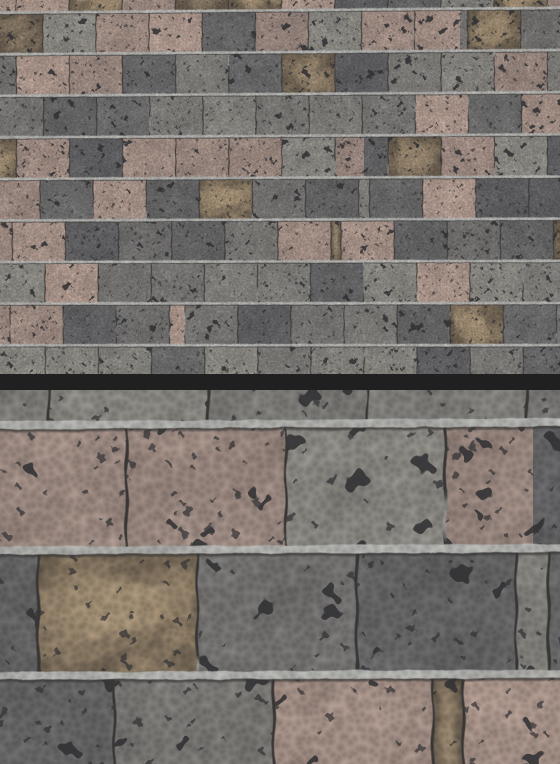
Top, the full canvas; bottom, a detail of the centre.
Give the GLSL for this texture, as a Shadertoy shader.

```glsl
const float BLOCK_WIDTH = 0.142;
const float BED_HALF = 0.0036;    // half thickness of the horizontal mortar
const float JOINT_HALF = 0.0012;  // half thickness of the vertical gaps

const vec3 MORTAR = vec3(0.67, 0.67, 0.66);
const vec3 GAP = vec3(0.22, 0.215, 0.21);
const vec3 PORE = vec3(0.19, 0.19, 0.20);
const vec3 SOOT = vec3(0.31, 0.275, 0.235);

vec2 hash2(vec2 p) {
    vec3 q = fract(p.xyx * vec3(0.1031, 0.1030, 0.0973));
    q += dot(q, q.yzx + 33.33);
    return fract((q.xx + q.yz) * q.zy);
}

// Soft mottling, about -1 to 1
float layeredSines(vec2 p) {
    float sum = 0.0, amp = 0.6;
    for (int i = 0; i < 5; i++) {
        p = mat2(1.4, 1.1, -1.1, 1.4) * p + sin(p.yx * 0.8) + 1.7;
        sum += amp * sin(p.x) * sin(p.y);
        amp *= 0.65;
    }
    return sum;
}

// Distance to the nearest scattered point
float cellular(vec2 p) {
    vec2 cell = floor(p);
    float nearest = 2.0;
    for (int j = -1; j <= 1; j++)
    for (int i = -1; i <= 1; i++) {
        vec2 id = cell + vec2(i, j);
        nearest = min(nearest, length(p - id - hash2(id)));
    }
    return nearest;
}

// Coverage of irregular, randomly turned oval holes
float pores(vec2 p, float density, float blur) {
    p += 0.07 * sin(p.yx * 9.0) + 0.04 * sin(p.yx * 21.0 + 2.0);
    vec2 cell = floor(p);
    float cover = 0.0;
    for (int j = -1; j <= 1; j++)
    for (int i = -1; i <= 1; i++) {
        vec2 id = cell + vec2(i, j);
        vec2 kind = hash2(id + 71.3);
        vec2 d = p - id - hash2(id);
        float turn = kind.y * 40.0;
        d = mat2(cos(turn), sin(turn), -sin(turn), cos(turn)) * d;
        float radius = mix(0.09, 0.25, kind.x * kind.x);
        float dist = length(d * vec2(0.85, 1.3)) - radius;
        cover = max(cover, step(kind.y, density) * (1.0 - smoothstep(-blur, blur, dist)));
    }
    return cover;
}

// Start and width of the narrow filler block; width 0 where a row has none
vec2 filler(float row) {
    if (row == 0.0) return vec2(0.453, 0.041);
    if (row == 2.0) return vec2(0.885, 0.027);
    if (row == 3.0) return vec2(0.959, 0.029);
    float bond = mod(row, 2.0) < 0.5 ? 0.33 : 0.83;
    return vec2(bond * BLOCK_WIDTH + 0.008 * (hash2(vec2(row, 9.0)).x - 0.5), 0.0);
}

// Block number, distance to the nearest vertical gap, position 0..1
vec3 blockAcross(float x, float row) {
    vec2 fill = filler(row);
    float d = x - fill.x;
    if (d >= 0.0 && d < fill.y) return vec3(50.0, min(d, fill.y - d), d / fill.y);
    float u = (d < 0.0 ? d : d - fill.y) / BLOCK_WIDTH;
    float f = fract(u);
    return vec3(floor(u), min(f, 1.0 - f) * BLOCK_WIDTH, f);
}

vec3 stoneColor(vec2 id, vec2 local, vec2 p, float warmth) {
    vec2 pick = hash2(id + 17.0);
    float shade = hash2(id + 43.0).x;
    float greyShare = mix(0.9, 0.38, warmth);
    float mottle = layeredSines(p * 22.0 + pick * 30.0);
    vec3 grey = mix(vec3(0.36, 0.36, 0.37), vec3(0.54, 0.53, 0.505), shade);
    vec3 pink = mix(vec3(0.57, 0.505, 0.475), vec3(0.67, 0.585, 0.545), shade);
    vec3 tan_ = mix(vec3(0.53, 0.475, 0.40), vec3(0.66, 0.58, 0.47), shade);
    // Tan blocks are sooty towards their edges
    float rim = length((local - 0.5) * vec2(1.0, 0.9));
    tan_ = mix(tan_, SOOT, 0.75 * smoothstep(0.2, 0.75, rim + 0.3 * mottle + 0.2 * (1.0 - shade)));
    vec3 warm = pick.y < 0.58 ? pink : tan_;
    return (pick.x < greyShare ? grey : warm) * (1.0 + 0.07 * mottle);
}

void mainImage(out vec4 fragColor, in vec2 fragCoord) {
    float px = 1.0 / iResolution.y;
    vec2 p = fragCoord * px;

    // Courses fan out slightly towards the right
    float pitch = 0.1111 + 0.0011 * p.x;
    float course = (p.y - 0.077) / pitch;
    float row = floor(course);
    float up = course - row;
    vec3 across = blockAcross(p.x + 0.0008 * sin(p.y * 130.0), row);
    vec2 id = vec2(across.x, row);

    // Stone with grain and two sizes of pores
    float warmth = smoothstep(-0.5, 3.0, row) * (1.0 - 0.3 * p.x);
    vec3 stone = stoneColor(id, vec2(across.z, up), p, warmth);
    float grain = cellular(p * 150.0) - 0.5;
    stone *= 1.0 + 0.22 * grain + 0.10 * (cellular(p * 60.0 + 5.0) - 0.5);
    vec2 rough = hash2(id + 91.0);
    vec2 shifted = p + rough * 7.0;
    float holes = pores(shifted * 24.0, mix(0.2, 0.75, rough.x), px * 24.0);
    holes = max(holes, 0.8 * pores(shifted * 58.0 + 3.0, mix(0.2, 0.6, rough.y), px * 58.0));
    stone = mix(stone, PORE, 0.88 * holes);

    // Ragged edges, with a shadow under each mortar bed
    float wobble = 0.0008 * layeredSines(p * 45.0);
    float bedDist = min(up, 1.0 - up) * pitch - BED_HALF + wobble;
    float gapDist = across.y - JOINT_HALF + 0.6 * wobble;
    float shadow = step(0.5, up) * (1.0 - smoothstep(0.0008, 0.004, bedDist));
    stone = mix(stone, GAP, 0.7 * shadow);

    // Vertical gaps are dark, with mortar pressed in here and there
    float pressed = smoothstep(0.45, 0.8, layeredSines(p * 11.0 + 4.0));
    vec3 mortar = MORTAR * (1.0 + 0.2 * grain + 0.06 * layeredSines(p * 30.0));
    vec3 color = mix(mix(GAP, mortar, 0.8 * pressed), stone, smoothstep(-px, px, gapDist));
    color = mix(mortar, color, smoothstep(-px, px, bedDist));
    fragColor = vec4(color, 1.0);
}
```
